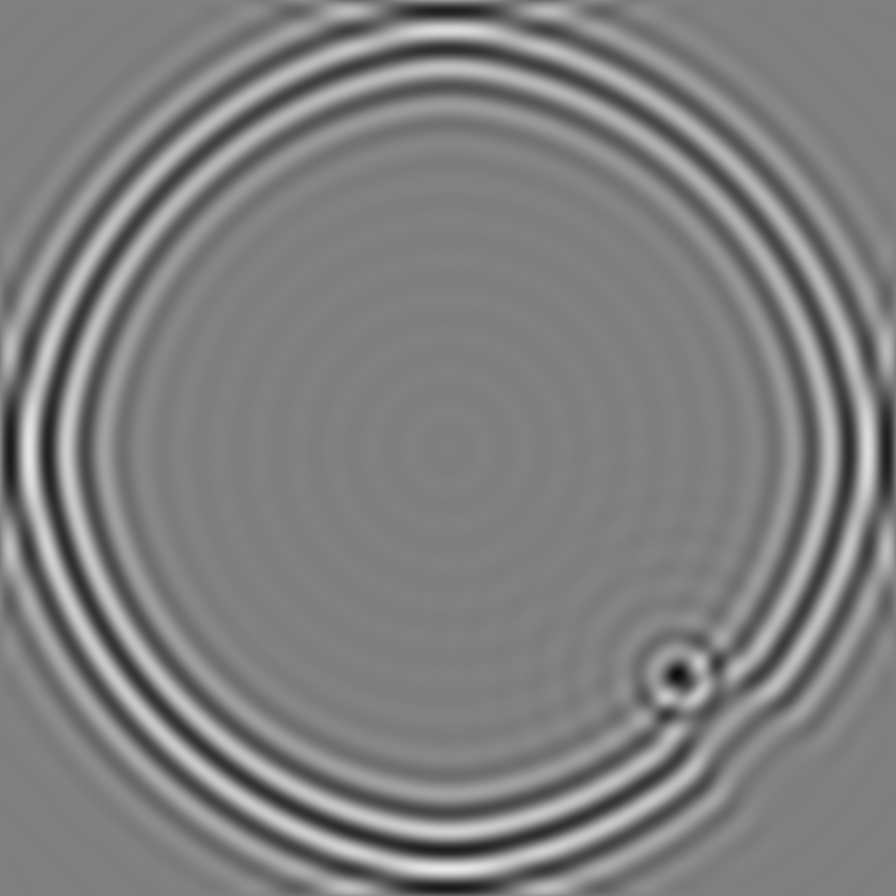
Write a three.js fragment shader that draws this background.

```glsl
// A grey ripple tank: a slightly diamond-shaped wave packet spreads from the
// centre, reflects inverted at the borders and breaks around one small obstacle.
// Each wave is a cosine of distance under a soft envelope, summed in a loop.
varying vec2 vUv;

const float TAU = 6.2831853;
const float WAVELENGTH = 0.0424;
const vec2 CENTRE = vec2(0.5005, 0.498);
const vec2 OBSTACLE = vec2(0.758, 0.245);

float bell(float x, float width) {
  return exp(-x * x / (width * width));
}

float ripple(float dist, float crest, float wavelength) {
  return cos(TAU * (dist - crest) / wavelength);
}

// Distance that grows faster along the diagonals
float diamondDistance(vec2 p, float squeeze) {
  float r = length(p);
  float diagonal = 2.0 * p.x * p.y / max(r * r, 1e-5);
  return r * (1.0 + squeeze * (sqrt(diagonal * diagonal + 0.02) - 0.14));
}

// Strength by direction: stronger on the axes and to the lower left
float packetStrength(vec2 p) {
  vec2 dir = p / max(length(p), 1e-4);
  float axis = dir.x * dir.x - dir.y * dir.y;
  float axisBoost = axis * axis * axis * axis;
  return 0.255 - 0.025 * dir.x - 0.035 * dir.y + 0.05 * axisBoost;
}

// Packet with a longer tail on its outer side
float wavePacket(vec2 p, float delay) {
  float d = diamondDistance(p, 0.045) + delay;
  float offset = d - 0.452;
  float width = offset < 0.0 ? 0.07 : 0.072;
  return packetStrength(p) * ripple(d, 0.4255, WAVELENGTH) * bell(offset, width);
}

// Shadow cast by the obstacle, away from the centre
float wakeMask(vec2 p, vec2 dir) {
  float along = dot(p, dir);
  float across = dot(p, vec2(-dir.y, dir.x)) / 0.055;
  return smoothstep(-0.01, 0.035, along) * bell(across * across, 1.0);
}

// Dark core and scattered rings, brighter on the far side
float scatteredWave(vec2 p, vec2 dir) {
  float d = length(p);
  float side = dot(p, dir) / (d + 0.01);
  float core = -0.42 * bell(d, 0.011);
  float nearRings = 0.25 * ripple(d, 0.027, 0.04) * bell(d - 0.03, 0.028) * (0.58 + 0.42 * side);
  float farRings = 0.05 * ripple(d, 0.027, 0.038) * exp(-d / 0.08);
  return core + nearRings + farRings;
}

void main() {
  vec2 p = vUv - CENTRE;
  vec2 local = vUv - OBSTACLE;
  vec2 wakeDir = normalize(OBSTACLE - CENTRE);
  float wake = wakeMask(local, wakeDir);

  // Main packet and its border reflections, with alternating sign
  float height = 0.0;
  for (int i = -1; i <= 1; i++) {
    for (int j = -1; j <= 1; j++) {
      vec2 cell = vec2(float(i), float(j));
      float polarity = 1.0 - 2.0 * mod(abs(cell.x) + abs(cell.y), 2.0);
      height += polarity * wavePacket(p - cell, 0.012 * wake);
    }
  }
  height *= 1.0 - 0.45 * wake;

  // Faint rings left behind in the calm middle
  float r = length(p);
  height += 0.007 * ripple(r, 0.0, WAVELENGTH) * (1.0 - smoothstep(0.28, 0.38, r));

  height += scatteredWave(local, wakeDir);
  gl_FragColor = vec4(vec3(clamp(0.5 + height, 0.0, 1.0)), 1.0);
}
```
